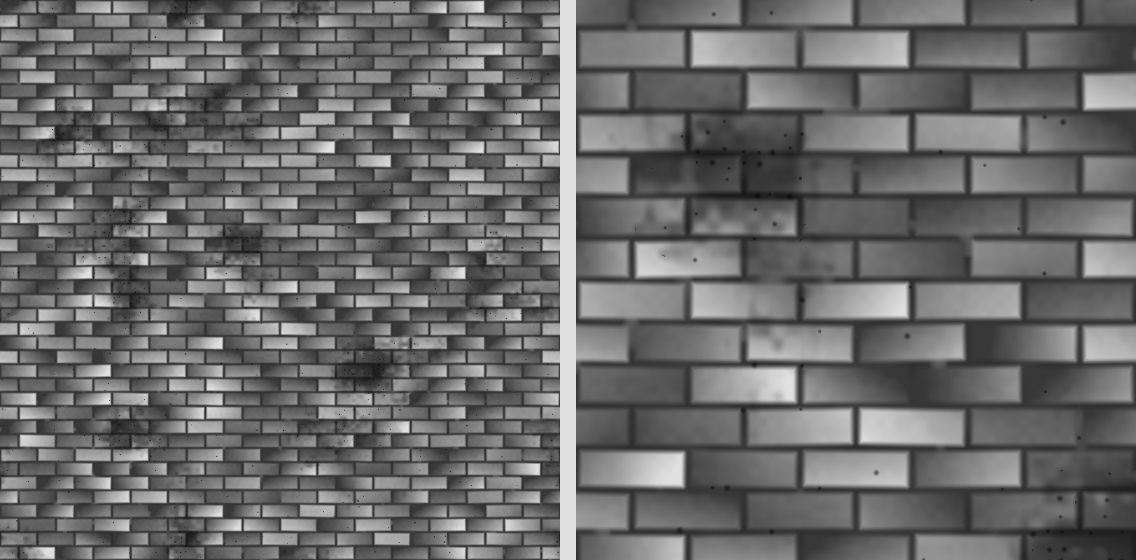
Left: the whole. Right: its middle third, enlarged.
Reproduce this texture procedurally as a three.js fragment shader.

```glsl
// Grey running-bond brick wall with unevenly shaded bricks, soft joints, soot stains and pits.
varying vec2 vUv;

#define BRICKS vec2(15.0, 40.0)          // repeats across and down
#define BRICK_HALF vec2(0.0311, 0.0105)  // half size of one brick
#define EDGE_SOFT 0.0023                 // blur of the brick edges
#define MAX_TILT 0.022                   // largest brick rotation, radians
#define DARKEST_BRICK 0.365
#define TONE_SPREAD 0.35
#define SLOPE vec2(0.46, 0.14)           // shading range along and across a brick
#define MORTAR_TONE 0.205
#define STAIN_DEPTH 0.44
#define PIT_CELLS 110.0
#define PIT_RADIUS 0.0022

float hash(vec2 p, float seed) {
  vec3 q = fract(vec3(p.xyx + seed * 17.31) * vec3(0.1031, 0.1030, 0.0973));
  q += dot(q, q.yzx + 33.33);
  return fract((q.x + q.y) * q.z);
}

// Value noise that wraps at the canvas border.
float noise(vec2 uv, vec2 cells, float seed) {
  vec2 p = uv * cells;
  vec2 i = floor(p);
  vec2 f = fract(p);
  f = f * f * (3.0 - 2.0 * f);
  vec2 a = mod(i, cells);
  vec2 b = mod(i + 1.0, cells);
  return mix(mix(hash(a, seed), hash(vec2(b.x, a.y), seed), f.x),
             mix(hash(vec2(a.x, b.y), seed), hash(b, seed), f.x), f.y);
}

float fbm(vec2 uv, float cells, float seed) {
  float sum = 0.0;
  float weight = 0.533;
  for (int octave = 0; octave < 4; octave++) {
    sum += weight * noise(uv, vec2(cells), seed + float(octave));
    cells *= 2.0;
    weight *= 0.5;
  }
  return sum;
}

float boxDistance(vec2 p, vec2 halfSize, float corner) {
  vec2 d = abs(p) - halfSize + corner;
  return length(max(d, 0.0)) + min(max(d.x, d.y), 0.0) - corner;
}

// Shade of one brick: own tone plus a linear slope, mostly lighter below and to the right.
float brickShade(vec2 q, vec2 id) {
  float pale = hash(id, 1.0);
  float tone = DARKEST_BRICK + TONE_SPREAD * pale * pale;
  vec2 slope = SLOPE * (vec2(hash(id, 3.0), hash(id, 4.0)) - vec2(0.38, 0.80));
  return tone + dot(slope, q);
}

// Small round pits, more frequent inside stains.
float pits(vec2 uv, float stain) {
  vec2 p = uv * PIT_CELLS;
  vec2 id = floor(p);
  vec2 center = 0.3 + 0.4 * vec2(hash(id, 21.0), hash(id, 22.0));
  float size = hash(id, 23.0);
  float radius = PIT_RADIUS * mix(0.3, 1.0, size * size);
  float present = step(hash(id, 24.0), mix(0.025, 0.5, stain));
  float dist = length(fract(p) - center) / PIT_CELLS;
  return present * (1.0 - smoothstep(0.0, radius + 0.0008, dist));
}

void main() {
  // Running bond: every other course is shifted by half a brick.
  vec2 grid = vUv * BRICKS;
  float course = floor(grid.y);
  grid.x += 0.5 * (1.0 - mod(course, 2.0));
  vec2 id = mod(floor(grid), BRICKS);
  vec2 local = (fract(grid) - 0.5) / BRICKS;

  // Slightly rotated brick with soft edges.
  float tilt = (hash(id, 5.0) - 0.5) * 2.0 * MAX_TILT;
  local += tilt * vec2(-local.y, local.x);
  float edge = boxDistance(local, BRICK_HALF, 0.0008);
  float brickMask = 1.0 - smoothstep(-EDGE_SOFT, EDGE_SOFT, edge);

  // Brick surface with fine grain.
  float brick = brickShade(local / BRICK_HALF, id);
  brick += 0.03 * (noise(vUv, vec2(200.0), 7.0) - 0.5);
  brick += 0.12 * (fbm(vUv, 20.0, 8.0) - 0.5);

  // Mortar, with a few pale smears across the joints.
  float smear = smoothstep(0.82, 1.0, noise(vUv, vec2(60.0), 12.0));
  float mortar = MORTAR_TONE + 0.05 * (noise(vUv, vec2(60.0), 13.0) - 0.5) + 0.15 * smear;
  float shade = mix(mortar, clamp(brick, 0.22, 0.88), brickMask);

  // Soot with a mottled rim, and pits, lie over bricks and joints.
  float mottle = 0.16 * (noise(vUv, vec2(130.0), 19.0) - 0.5);
  float stain = smoothstep(0.58, 0.82, fbm(vUv, 9.0, 15.0) + mottle);
  shade *= 1.0 - STAIN_DEPTH * stain;
  shade *= 1.0 - 0.55 * pits(vUv, stain);

  gl_FragColor = vec4(vec3(shade), 1.0);
}
```
